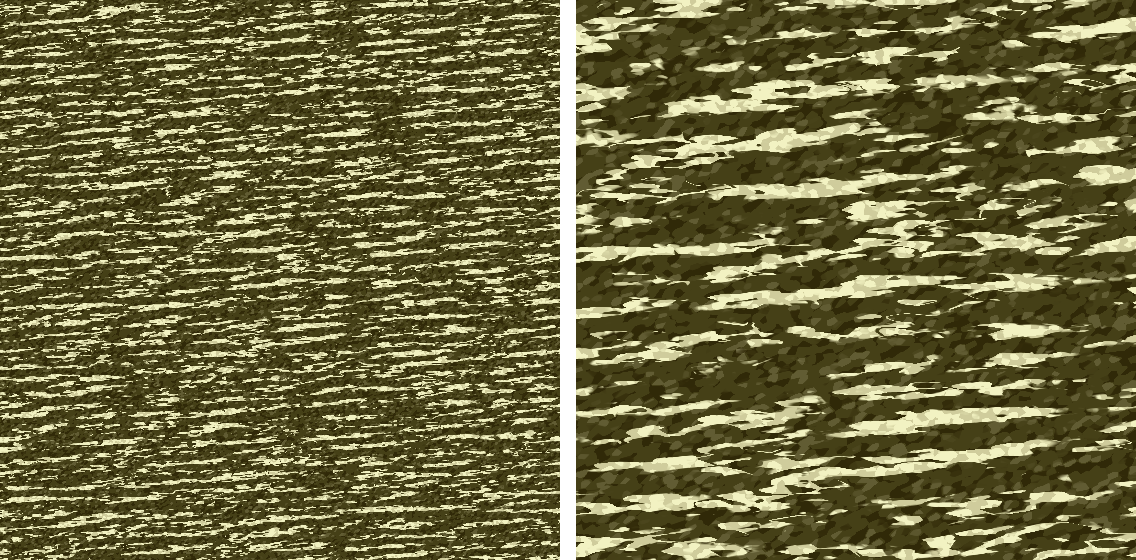
Left, the full canvas; right, a detail of the centre.
This texture is drawn by a WebGL 1 fragment shader. Its source:

```glsl
precision highp float;
uniform vec2 u_resolution;

vec2 hash2(vec2 p) {
  vec2 k = vec2(dot(p, vec2(127.1, 311.7)), dot(p, vec2(269.5, 183.3)));
  return fract(sin(k) * 43758.5);
}

// Cellular noise: each cell's random value, blended softly at the borders
float cellGrain(vec2 p) {
  vec2 cell = floor(p);
  float sum = 0.0;
  float total = 0.0001;
  for (int j = -1; j <= 1; j++) {
    for (int i = -1; i <= 1; i++) {
      vec2 id = cell + vec2(float(i), float(j));
      vec2 d = p - id - hash2(id);
      float weight = exp(-16.0 * dot(d, d));
      sum += weight * hash2(id + 71.0).x;
      total += weight;
    }
  }
  return sum / total;
}

// Layered sines of similar pitch and tilt, interfering into slanted streaks
float streakWaves(vec2 p) {
  float sum = 0.0;
  for (int i = 0; i < 28; i++) {
    float n = float(i);
    float pitch = mix(30.0, 68.0, fract(n * 0.618 + 0.2));
    float tilt = mix(-0.03, 0.37, (n + 0.5) / 28.0);
    float phase = hash2(vec2(n, 5.0)).x;
    sum += cos(6.2832 * (pitch * (p.y - tilt * p.x) + phase));
  }
  return sum / sqrt(14.0);
}

void main() {
  vec2 p = gl_FragCoord.xy / u_resolution.y;

  // Level shards slide sideways and step the outline
  float shard = cellGrain(p * vec2(50.0, 250.0)) - 0.5;
  float chip = cellGrain(p * vec2(140.0, 300.0) + 53.0) - 0.5;
  float height = streakWaves(p + vec2(0.06 * shard, 0.0));
  float depth = height + 0.9 * shard + 0.6 * chip - 0.68;
  float streak = smoothstep(-0.16, 0.16, depth);

  // Dark ground, with slanted flecks gathering beside the streaks
  float fleck = cellGrain(vec2(p.x + p.y, p.y - 0.6 * p.x) * vec2(120.0, 240.0) + 7.0);
  float beside = smoothstep(-1.2, 0.0, depth);
  vec3 ground = vec3(0.27, 0.25, 0.09);
  ground = mix(vec3(0.19, 0.16, 0.03), ground, smoothstep(0.17, 0.29, fleck - 0.05 * beside));
  ground = mix(ground, vec3(0.38, 0.36, 0.20), smoothstep(0.75, 0.86, fleck + 0.08 * beside));

  // Pale streaks, speckled with tan
  float speck = cellGrain(p * vec2(230.0, 300.0) + 31.0);
  float glow = smoothstep(0.38, 0.54, speck + 0.12 * (depth - 0.4));
  vec3 pale = mix(vec3(0.81, 0.80, 0.61), vec3(0.95, 0.95, 0.76), glow);

  gl_FragColor = vec4(mix(ground, pale, streak), 1.0);
}
```
